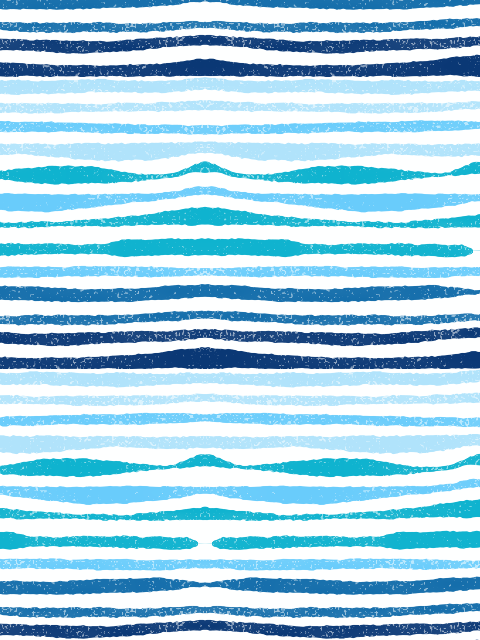
Write a Shadertoy shader that draws this pattern.

```glsl
#define UNITS 768.0       // design units per canvas height
#define AXIS_X 246.0      // mirror axis
#define TILE_W 330.0      // distance between mirror axes
#define TILE_H 351.0      // height of one group of stripes
#define TILE_TOP 92.0     // offset of the first group from the top
#define END_WIDTH 0.1     // reach of the swellings at the mirror axes
#define EDGE_ROUGH 1.7
#define SPECKLE_SIZE 1.7
#define WEAR 0.5
#define PAPER vec3(0.995, 1.0, 1.0)

const int STRIPES = 13;
const float PI = 3.14159;

// Light, sky, teal, blue, navy
const vec3 INK[5] = vec3[5](
    vec3(0.69, 0.89, 0.985), vec3(0.41, 0.80, 0.985), vec3(0.06, 0.70, 0.81),
    vec3(0.08, 0.43, 0.67), vec3(0.04, 0.22, 0.46));

// Centre height, half thickness, ink
const vec3 BAND[STRIPES] = vec3[STRIPES](
    vec3(104.5, 7.5, 0), vec3(129, 5.2, 0), vec3(153, 6, 1), vec3(181, 8.5, 0),
    vec3(211.5, 5, 2), vec3(240, 7.5, 1), vec3(266.5, 5, 2), vec3(299, 6, 2),
    vec3(326.5, 6, 1), vec3(352.5, 8, 3), vec3(382.5, 5.3, 3), vec3(404.5, 6.5, 4),
    vec3(434.5, 7.8, 4));

// Cosine amplitudes of the centre line
const vec3 DRIFT[STRIPES] = vec3[STRIPES](
    vec3(0, 0, 0.8), vec3(0, -0.5, 0.6), vec3(2.5, 0, 0), vec3(1, 0, -1.5),
    vec3(1, 1.5, 0), vec3(-3, -2.5, 0), vec3(-4, -2, 0), vec3(-1.5, 0, 0),
    vec3(0, 0, 0.6), vec3(1.5, -1.5, 0), vec3(-1, -1.5, 0), vec3(0, -2.5, 0.4),
    vec3(-1.5, -1.5, 0));

// Cosine amplitudes of the half thickness
const vec3 SWELL[STRIPES] = vec3[STRIPES](
    vec3(0, -0.5, 0.4), vec3(0, 0, 0.4), vec3(-0.6, 0, 0), vec3(1.6, 0, -1.2),
    vec3(0, -6, 0), vec3(-2.5, -2, 0.8), vec3(1.8, 1.8, 0), vec3(-1.5, 0, 0),
    vec3(0, 0, 0.4), vec3(0, 0, 0.4), vec3(0, -0.5, 0), vec3(0, -0.8, 0),
    vec3(1, 1, 0));

// Extra drift and swelling at the two mirror axes
const vec2 END_DRIFT[STRIPES] = vec2[STRIPES](
    vec2(-4, -1), vec2(-3, -1), vec2(0), vec2(-4, -1), vec2(-13, -10),
    vec2(-7, -3.5), vec2(-1, -3), vec2(-1, 0), vec2(0), vec2(-3, 1),
    vec2(-3, -1), vec2(-2, -2), vec2(-1.5, -2));
const vec2 END_SWELL[STRIPES] = vec2[STRIPES](
    vec2(-1, -0.5), vec2(0.3, -0.5), vec2(-0.5, -2), vec2(-2.5, -1), vec2(7, 8),
    vec2(1, -3), vec2(2, 3), vec2(0), vec2(-2, -0.5), vec2(-1, -5),
    vec2(0.5, -1), vec2(0), vec2(3, 2));

float hash(vec2 p) {
    return fract(sin(dot(p, vec2(127.1, 311.7))) * 43758.5453);
}

float noise(vec2 p) {
    vec2 cell = floor(p), f = fract(p);
    f = f * f * (3.0 - 2.0 * f);
    return mix(mix(hash(cell), hash(cell + vec2(1, 0)), f.x),
               mix(hash(cell + vec2(0, 1)), hash(cell + vec2(1, 1)), f.x), f.y);
}

void mainImage(out vec4 fragColor, in vec2 fragCoord) {
    float pixel = UNITS / iResolution.y;
    vec2 p = vec2(fragCoord.x, iResolution.y - fragCoord.y) * pixel;

    // Mirrored tiles; every other row is shifted by one tile width
    float row = floor((p.y - TILE_TOP) / TILE_H);
    float y = p.y - row * TILE_H;
    float u = abs(mod((p.x - AXIS_X) / TILE_W + mod(row, 2.0) + 1.0, 2.0) - 1.0);
    vec2 q = vec2(u * TILE_W, y);

    vec3 waves = cos(PI * u * vec3(1, 2, 3));
    vec2 fromEnds = vec2(u, 1.0 - u) / END_WIDTH;
    vec2 ends = exp(-fromEnds * fromEnds);

    // Dry-brush grain
    float grain = noise(q / SPECKLE_SIZE) * 0.75 + noise(q / 4.0 + 40.0) * 0.25;
    float blotch = noise(q / vec2(32.0, 10.0) + 9.0);

    vec3 color = PAPER;
    for (int i = 0; i < STRIPES; i++) {
        float seed = float(i) * 17.3;
        float centre = BAND[i].x + dot(DRIFT[i], waves) + dot(END_DRIFT[i], ends);
        float halfWidth = BAND[i].y + dot(SWELL[i], waves) + dot(END_SWELL[i], ends);
        if (i == 7) { // broad shoulder on one side, rounded tip on the other
            halfWidth += 5.0 * (1.0 - smoothstep(0.28, 0.4, u));
            halfWidth *= sqrt(clamp((0.975 - u) / 0.04, 0.0, 1.0));
        }
        centre += 1.6 * (noise(vec2(q.x / 45.0, seed)) - 0.5);

        // Each edge wobbles on its own
        float side = y < centre ? 0.0 : 5.0;
        float wobble = noise(vec2(q.x / 4.0, seed + side)) - 0.5
                     + noise(vec2(q.x / 17.0, seed + side + 2.0)) - 0.5;
        float dist = abs(y - centre) - halfWidth
                   + EDGE_ROUGH * wobble * step(0.5, halfWidth);
        float cover = 1.0 - smoothstep(-0.6 * pixel, 0.6 * pixel, dist);

        // Thin parts carry less paint and show more paper
        float thin = 1.0 - smoothstep(4.0, 11.0, halfWidth);
        float limit = 0.82 - 0.18 * thin - 0.14 * blotch;
        float speck = smoothstep(limit, limit + 0.2, grain);
        float worn = WEAR * speck + 0.1 * thin * blotch;
        color = mix(color, mix(INK[int(BAND[i].z)], PAPER, worn), cover);
    }
    fragColor = vec4(color, 1.0);
}
```
